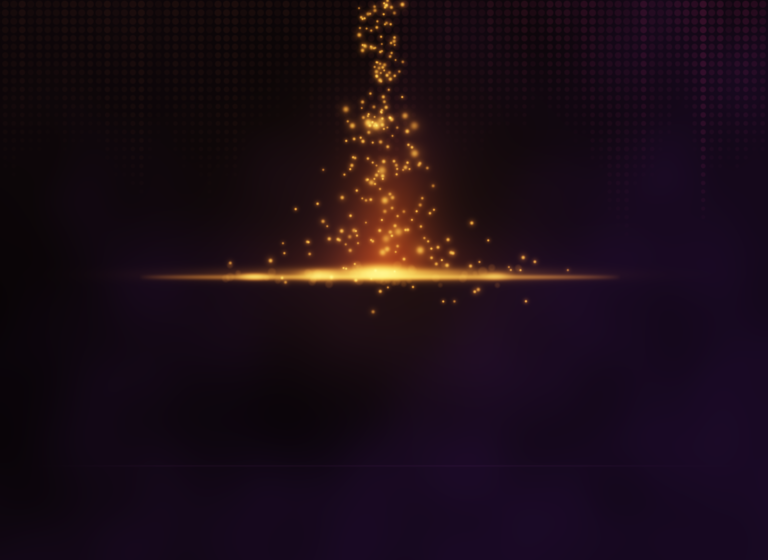
Reproduce this background procedurally as a Shadertoy shader.

```glsl
// A fountain of golden sparks over a glowing horizon streak, on dark violet mist with halftone columns.

// Lengths are in canvas heights; x is measured from the centre line.
const float HORIZON = 0.505;
const float AXIS = -0.007;
const float STREAK_REACH = 0.43;
const float DOT_PITCH = 0.0152;
const float HAIRLINE_Y = 0.168;
const int SPARKS = 250;
const int BOKEH = 44;

const vec3 EMBER_DARK = vec3(0.050, 0.024, 0.034);
const vec3 VIOLET = vec3(0.096, 0.035, 0.138);
const vec3 DOT_WARM = vec3(0.085, 0.040, 0.022);
const vec3 DOT_ROSE = vec3(0.150, 0.030, 0.080);
const vec3 ORANGE = vec3(0.36, 0.125, 0.025);
const vec3 BROWN = vec3(0.085, 0.045, 0.008);
const vec3 GOLD = vec3(1.0, 0.52, 0.12);

float hash(vec2 p) {
    vec3 q = fract(p.xyx * vec3(0.1031, 0.1030, 0.0973));
    q += dot(q, q.yzx + 33.33);
    return fract((q.x + q.y) * q.z);
}

vec2 gradient(vec2 cell) {
    float a = 6.2832 * hash(cell + 47.0);
    return vec2(cos(a), sin(a));
}

float gradientNoise(vec2 p) {
    vec2 i = floor(p), f = fract(p);
    vec2 u = f * f * f * (f * (f * 6.0 - 15.0) + 10.0);
    vec2 e = vec2(1.0, 0.0);
    float low = mix(dot(gradient(i), f), dot(gradient(i + e), f - e), u.x);
    float high = mix(dot(gradient(i + e.yx), f - e.yx), dot(gradient(i + 1.0), f - 1.0), u.x);
    return mix(low, high, u.y);
}

// Gaussian falloff with separate horizontal and vertical radii
float glow(vec2 p, vec2 radius) {
    vec2 q = p / radius;
    return exp(-dot(q, q));
}

vec3 mist(vec2 p) {
    float cloud = gradientNoise(p * 3.1 + 5.0) + 0.5 * gradientNoise(p * 7.0 + 19.0);
    float violet = 0.52 + 0.6 * p.x + 0.85 * (0.45 - p.y) + 0.35 * cloud;
    vec3 color = mix(EMBER_DARK, VIOLET, clamp(violet, 0.0, 1.0));
    color *= 1.0 - 0.55 * glow(p - vec2(-0.13, 0.27), vec2(0.20, 0.12));
    color *= 1.0 - 0.35 * glow(p - vec2(-0.68, 0.32), vec2(0.16, 0.26));
    return color * (1.0 + 0.25 * cloud);
}

// Dots that shrink and fade as each column hangs down from the top
vec3 halftone(vec2 p, float pixel) {
    vec2 grid = vec2(p.x, 1.0 - p.y) / DOT_PITCH;
    vec2 cell = floor(grid);
    float x = (cell.x + 0.5) * DOT_PITCH;
    float depth = (cell.y + 0.5) * DOT_PITCH;
    float longColumn = glow(vec2(x - 0.57, 0.0), vec2(0.018));
    float reach = 0.22 + 0.16 * gradientNoise(vec2(x * 11.0, 3.5)) + 0.06 * hash(vec2(cell.x, 9.0));
    reach += 0.18 * longColumn + 0.12 * glow(vec2(x - 0.42, 0.0), vec2(0.03));
    float fade = clamp(1.0 - depth / reach, 0.0, 1.0);
    float radius = DOT_PITCH * mix(0.22, 0.42, fade);
    float d = length(fract(grid) - 0.5) * DOT_PITCH;
    float ink = smoothstep(radius + pixel, radius - pixel, d) * sqrt(fade);
    ink *= 0.45 + 0.45 * hash(vec2(cell.x, 4.0)) + 0.3 * longColumn;
    return mix(DOT_WARM, DOT_ROSE, smoothstep(-0.2, 0.5, x)) * ink * 0.8;
}

// Narrow plume that flares out just above the horizon
float sparkLight(vec2 q) {
    float light = 0.0;
    for (int i = 0; i < SPARKS; i++) {
        float id = float(i);
        float a = hash(vec2(id, 1.0)), b = hash(vec2(id, 2.0));
        float c = hash(vec2(id, 3.0)), e = hash(vec2(id, 4.0));
        bool large = i % 15 == 0;
        bool fallen = i % 18 == 7;
        float height = large ? 0.03 + 0.27 * a : 0.01 + 0.49 * pow(a, 1.35);
        float spread = 0.03 + 0.33 * exp(-9.0 * height);
        if (large) spread = 0.065;
        if (fallen) { height = -0.07 * a * a; spread = 0.30; }
        vec2 d = q - vec2((b + c - 1.0) * spread * 1.25, height);
        float radius = large ? mix(0.0038, 0.0062, e) : mix(0.0017, 0.0031, e * e);
        float d2 = dot(d, d) / (radius * radius);
        light += (exp(-d2) * 1.6 + 0.22 * exp(-d2 * 0.13)) * (0.45 + 0.55 * hash(vec2(id, 5.0)));
    }
    return light;
}

float bokehLight(vec2 q, float pixel) {
    float light = 0.0;
    for (int i = 0; i < BOKEH; i++) {
        float id = float(i) + 300.0;
        float x = (hash(vec2(id, 1.0)) + hash(vec2(id, 2.0)) - 1.0) * 0.36;
        float y = (hash(vec2(id, 3.0)) - 0.42) * 0.044;
        float radius = mix(0.004, 0.009, hash(vec2(id, 4.0)));
        float d = length(q - vec2(x, y));
        light += 0.13 * smoothstep(radius + pixel, radius - pixel - 0.002, d);
    }
    return light;
}

// Thin streak with a central dome and smaller hot spots
float streakLight(vec2 q) {
    float taper = pow(max(1.0 - abs(q.x) / STREAK_REACH, 0.0), 0.8);
    float light = 1.3 * taper * glow(vec2(0.0, q.y), vec2(1.0, 0.0042));
    light += 0.55 * glow(q - vec2(0.0, 0.004), vec2(0.25, 0.012));
    light += 2.8 * glow(q - vec2(0.0, 0.009), vec2(0.042, 0.011));
    light += 1.3 * glow(q - vec2(0.02, 0.006), vec2(0.115, 0.008));
    light += 2.0 * glow(q - vec2(-0.107, 0.004), vec2(0.026, 0.008));
    light += 1.8 * glow(q - vec2(-0.224, 0.001), vec2(0.024, 0.005));
    return light + 1.1 * glow(q - vec2(0.205, 0.002), vec2(0.022, 0.006));
}

void mainImage(out vec4 fragColor, in vec2 fragCoord) {
    float pixel = 1.0 / iResolution.y;
    vec2 p = (fragCoord - vec2(0.5 * iResolution.x, 0.0)) * pixel;
    vec2 q = p - vec2(AXIS, HORIZON);
    vec3 color = mist(p) + halftone(p, pixel);

    // Faint lower hairline
    float hairline = glow(vec2(0.0, p.y - HAIRLINE_Y), vec2(1.0, 0.0015));
    color += vec3(0.035, 0.015, 0.035) * hairline * smoothstep(0.66, 0.3, abs(p.x));

    // Haze around the plume
    color += BROWN * glow(q - vec2(0.01, 0.06), vec2(0.24, 0.25));
    float above = smoothstep(-0.012, 0.025, q.y);
    color += ORANGE * above * glow(q - vec2(0.015, 0.06), vec2(0.075, 0.16));
    color += ORANGE * 0.5 * above * glow(q - vec2(0.0, 0.01), vec2(0.16, 0.06));

    // Hot light rolls off from orange through gold to white
    float light = sparkLight(q) + bokehLight(q, pixel) + streakLight(q);
    color = 1.0 - (1.0 - color) * exp(-light * GOLD * 1.25);
    fragColor = vec4(clamp(color, 0.0, 1.0), 1.0);
}
```
